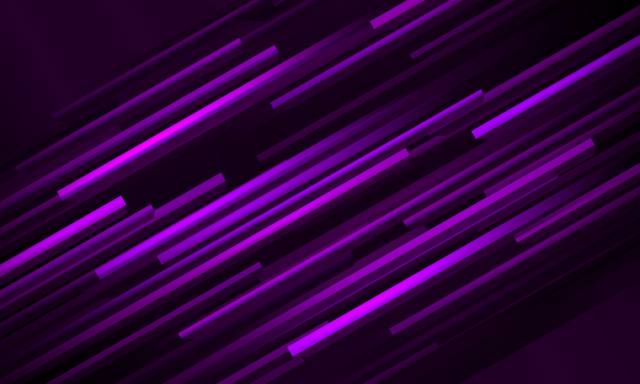
Give the GLSL for this background, as a WebGL 1 fragment shader.

```glsl
precision highp float;
// Glowing violet bevelled bars racing diagonally over a dark purple backdrop.
uniform vec2 u_resolution;

#define TILT 0.519          // direction of the bars, radians
#define LANES 23.0          // parallel lanes, two bars in each
#define BAND 1.08           // breadth of the barred region
#define FACE_WIDTH 0.025    // lit face of a bar
#define SIDE_WIDTH 0.021    // shaded face below it
#define END_SPREAD 0.60     // how far hard ends stray from the centre
#define GLOW_FALLOFF 0.85   // dimming towards the ends of the diagonal
#define MAGENTA vec3(0.81, 0.0, 0.93)
#define VIOLET vec3(0.64, 0.0, 0.97)
#define BACK_EDGE vec3(0.130, 0.0, 0.150)
#define BACK_CORE vec3(0.075, 0.0, 0.092)

float hash(float n) {
    return fract(sin(n * 12.9898 + 4.137) * 4375.85);
}

// Antialiased step: 1 where the signed distance is positive.
float inside(float dist) {
    return clamp(dist * u_resolution.y * 0.75 + 0.5, 0.0, 1.0);
}

float span(float x, float low, float high) {
    return inside(x - low) * inside(high - x);
}

// Paints a bar with one hard end and one fading end; p is (along, across).
void drawBar(inout vec3 color, vec2 p, float seed, float heading,
             float center, float scale, float peak) {
    float end = (hash(seed + 0.31) * 2.0 - 1.0) * END_SPREAD + heading * 0.14;
    float reach = mix(0.7, 1.9, hash(seed + 0.57));
    float inward = heading * (end - p.x);
    float v = p.y - center;
    float face = FACE_WIDTH * scale * mix(0.55, 1.2, hash(seed + 0.73));
    float side = SIDE_WIDTH * scale * mix(0.7, 1.2, hash(seed + 0.23));
    float fade = 1.0 - smoothstep(0.5 * reach, reach, inward);

    // Light along the bar, weaker near the outer lanes and far corners
    float light = peak * exp(-GLOW_FALLOFF * p.x * p.x);
    light *= 1.0 - 0.7 * smoothstep(0.36, 0.52, abs(center));
    light *= mix(1.0, 0.65, smoothstep(0.1, reach, inward));
    vec3 tint = mix(MAGENTA, VIOLET, hash(seed + 0.89) * smoothstep(0.2, 0.7, light));

    // Shaded side with a slanted end
    float slant = heading > 0.0 ? 0.6 : 1.6;
    float sideMask = span(v, -side, 0.0) * inside(inward + v * slant);
    float grain = 1.0 + 0.07 * sin(p.x * 61.0 + seed) * sin(p.x * 23.0 + v * 90.0);
    vec3 sideColor = mix(MAGENTA, tint, 0.3) * (0.25 * light + 0.045) * grain;
    color = mix(color, sideColor, sideMask * fade * 0.85);

    // Lit face; some are creased, with a darker violet lower part
    float faceMask = span(v, 0.0, face) * inside(inward);
    float across = clamp(v / face, 0.0, 1.0);
    vec3 faceColor = mix(tint, VIOLET, 0.3 * across * light) * light * (0.92 + 0.08 * across);
    float creased = step(0.6, hash(seed + 0.41)) * inside(0.4 * face - v);
    faceColor = mix(faceColor, VIOLET * light * 0.72, creased);

    // A soft gleam on some of the bars
    float spot = (inward - 0.25 * reach) / 0.25;
    float gleam = exp(-spot * spot) * exp(-pow((across - 0.65) * 3.0, 2.0));
    faceColor += tint * gleam * light * 0.4 * step(0.5, hash(seed + 0.17));
    color = mix(color, faceColor, faceMask * fade * 0.92);
}

void main() {
    vec2 q = (gl_FragCoord.xy - 0.5 * u_resolution) / u_resolution.y;
    vec2 p = vec2(cos(TILT) * q.x + sin(TILT) * q.y,
                  cos(TILT) * q.y - sin(TILT) * q.x);

    // Backdrop: purple flanks, darker core, near-black diagonal corners
    vec3 color = mix(BACK_CORE, BACK_EDGE, smoothstep(0.2, 0.55, abs(p.y)));
    color *= 1.0 - 0.85 * smoothstep(0.42, 0.92, abs(p.x));
    color *= 1.0 + 0.05 * sin(p.x * 37.0) * sin(p.x * 13.0 + 1.0);

    // Broad dim bars behind
    for (int i = 0; i < 11; i++) {
        float n = float(i);
        float center = ((n + hash(n + 90.0)) / 11.0 - 0.5) * BAND * 1.05;
        float heading = mod(n, 2.0) * 2.0 - 1.0;
        drawBar(color, p, n + 60.0, heading, center, 2.0, 0.28);
    }

    // Narrow bars, dim ones first; each lane holds one of either heading
    for (int i = 0; i < 46; i++) {
        float n = float(i);
        float lane = mod(n * 7.0, LANES);
        float shift = 0.7 * (hash(n + 0.43) - 0.5);
        float center = ((lane + 0.5 + shift) / LANES - 0.5) * BAND;
        float heading = mod(n, 2.0) * 2.0 - 1.0;
        float peak = mix(0.26, 1.2, pow(n / 45.0, 1.25));
        drawBar(color, p, n, heading, center, 1.0, peak);
    }

    gl_FragColor = vec4(min(color, 1.0), 1.0);
}
```
